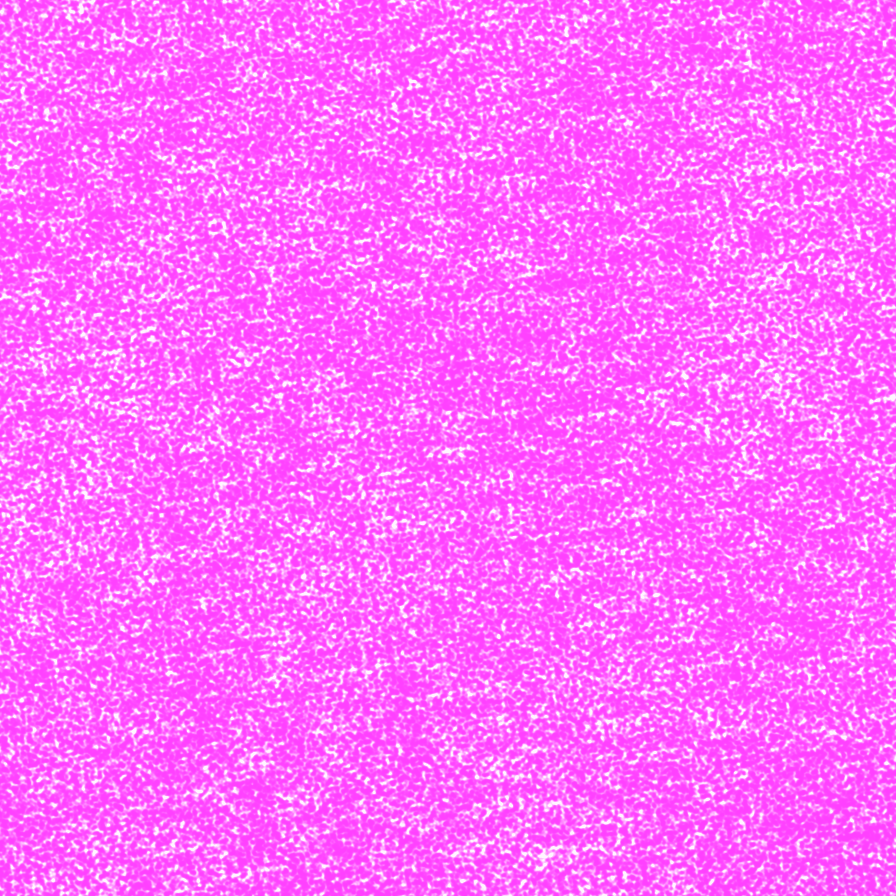
Give the GLSL for this texture, as a WebGL 2 fragment shader.

```glsl
#version 300 es
precision highp float;
// Bright magenta surface strewn with fine, clumped white grains in faint level streaks.

uniform vec2 u_resolution;
out vec4 fragColor;

// Pseudo-random unit gradient for a lattice cell.
vec2 cellGradient(vec2 cell, uint seed) {
  uvec2 c = uvec2(ivec2(cell));
  uint h = c.x * 1597u ^ c.y * 51749u ^ seed * 7919u;
  h = (h ^ (h >> 15u)) * 739391u + c.y;
  h = (h ^ (h >> 13u)) * 668265u + c.x;
  h ^= h >> 16u;
  float angle = 6.28319 * float(h & 65535u) / 65536.0;
  return vec2(cos(angle), sin(angle));
}

// Gradient noise, scaled to a standard deviation close to one.
float gradientNoise(vec2 p, uint seed) {
  vec2 cell = floor(p), f = p - cell;
  vec2 w = f * f * f * (f * (f * 6.0 - 15.0) + 10.0);
  vec2 e = vec2(1.0, 0.0);
  float a = dot(cellGradient(cell, seed), f);
  float b = dot(cellGradient(cell + e.xy, seed), f - e.xy);
  float c = dot(cellGradient(cell + e.yx, seed), f - e.yx);
  float d = dot(cellGradient(cell + e.xx, seed), f - e.xx);
  return mix(mix(a, b, w.x), mix(c, d, w.x), w.y) / 0.215;
}

vec2 rotate(vec2 p, float angle) {
  float c = cos(angle), s = sin(angle);
  return vec2(c * p.x + s * p.y, c * p.y - s * p.x);
}

void main() {
  vec2 uv = gl_FragCoord.xy / min(u_resolution.x, u_resolution.y);

  // Grains, finer grit that roughens them, and the streaks that gather them
  float grains = gradientNoise(rotate(uv, 0.17) * vec2(138.0, 162.0), 1u);
  float grit = gradientNoise(rotate(uv, -0.6) * vec2(225.0, 240.0), 2u);
  float streaks = gradientNoise(rotate(uv, 0.12) * vec2(22.0, 52.0), 3u);
  float drift = gradientNoise(uv * vec2(4.0, 6.0), 4u);
  float height = 0.78 * grains + 0.52 * grit + 0.31 * streaks + 0.12 * drift;

  // Soft threshold: a nearly flat ground that rises steadily into the grains
  float whiteness = 0.165 * log(1.0 + exp((height - 0.08) / 0.45));
  float green = min(0.25 + whiteness, 0.97);

  fragColor = vec4(1.0, green, 1.0, 1.0);
}
```
